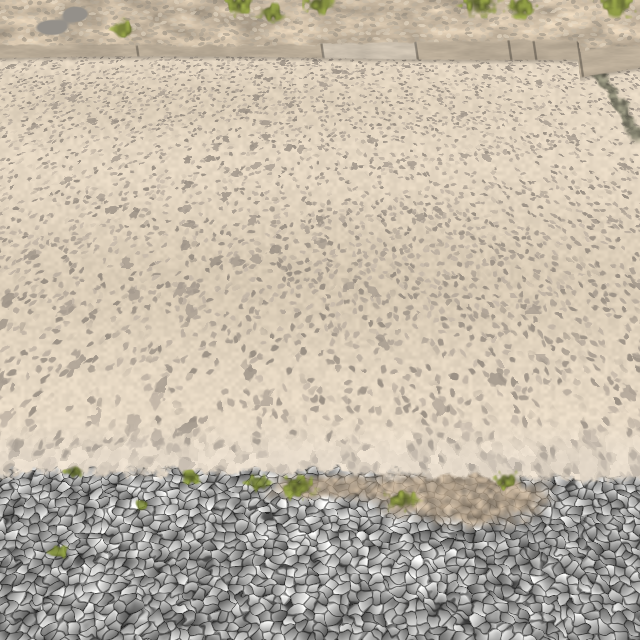
A Shadertoy shader for this texture:

```glsl
#define ROAD_TOP 0.909
#define ROAD_BASE 0.262
#define HORIZON 1.5
#define SPECK_FREQ 78.0
#define GRAVEL_FREQ 62.0
#define CREAM vec3(0.91, 0.855, 0.775)
#define SPECK vec3(0.615, 0.575, 0.53)
#define SOIL vec3(0.80, 0.735, 0.645)
#define STONE vec3(0.69, 0.69, 0.685)
#define CURB vec3(0.73, 0.675, 0.595)
#define GRASS vec3(0.40, 0.45, 0.16)

float hash(vec2 p) { return fract(sin(dot(p, vec2(127.1, 311.7))) * 43758.5453); }
vec2 hash2(vec2 p) { return vec2(hash(p), hash(p + 37.3)); }

float noise(vec2 p) {
    vec2 i = floor(p), f = fract(p);
    f = f * f * (3.0 - 2.0 * f);
    return mix(mix(hash(i), hash(i + vec2(1, 0)), f.x),
               mix(hash(i + vec2(0, 1)), hash(i + vec2(1, 1)), f.x), f.y);
}

float fbm(vec2 p) {
    float sum = 0.0, amp = 0.5;
    for (int i = 0; i < 4; i++) {
        sum += amp * noise(p);
        p = p * 2.03 + 17.1;
        amp *= 0.5;
    }
    return sum / 0.9375;
}

// Cells of tilted pebbles: x = radius, y = gap to neighbour, z = random id, w = facet light
vec4 pebbles(vec2 p) {
    vec2 cell = floor(p), f = fract(p);
    float near = 9.0, next = 9.0, id = 0.0, facet = 0.0;
    for (int j = -1; j <= 1; j++)
    for (int i = -1; i <= 1; i++) {
        vec2 o = vec2(i, j), h = hash2(cell + o);
        vec2 d = o + 0.1 + 0.8 * h - f;
        float a = 6.2832 * hash(cell + o + 71.7);
        vec2 axis = vec2(cos(a), sin(a));
        float r = length(vec2(dot(d, axis) * 0.8, dot(d, vec2(-axis.y, axis.x)) * 1.25));
        if (r < near) {
            next = near;
            near = r;
            id = hash(cell + o + 9.1);
            facet = dot(d, axis);
        } else next = min(next, r);
    }
    return vec4(near, next - near, id, facet);
}

float blob(vec2 p, vec2 center, vec2 radius) {
    vec2 d = (p - center) / radius;
    return exp(-dot(d, d));
}

vec3 roadColor(vec2 uv) {
    float depth = 1.0 / (HORIZON - uv.y);
    vec2 ground = vec2((uv.x - 0.5) * depth, depth);
    vec2 warp = 0.35 * vec2(noise(ground * 190.0), noise(ground * 190.0 + 50.0));
    vec4 fine = pebbles(ground * SPECK_FREQ + warp);
    vec4 coarse = pebbles(ground * SPECK_FREQ * 0.48 + warp + 31.0);
    float patches = fbm(uv * vec2(4.0, 8.0) + 3.0);
    float worn = blob(uv, vec2(0.55, 0.56), vec2(0.8, 0.13))
               + 0.7 * blob(uv, vec2(0.25, 0.84), vec2(0.55, 0.055));
    float density = 0.34 + 0.24 * worn + 0.6 * (patches - 0.5);
    float size = 0.30 + 0.25 * fine.z / max(density, 0.1) * 0.4;
    float mask = smoothstep(size + 0.13, size - 0.13, fine.x) * smoothstep(density + 0.12, density - 0.06, fine.z);
    vec3 col = CREAM * (0.96 + 0.08 * noise(uv * 170.0));
    col = mix(col, col * vec3(0.93, 0.925, 0.91), clamp(worn, 0.0, 1.0));
    col = mix(col, SPECK * (0.92 + 0.35 * hash(vec2(fine.z, 2.0))), mask * 0.88);
    float big = smoothstep(0.44, 0.3, coarse.x) * step(coarse.z, 0.07 + 0.14 * smoothstep(0.5, 0.28, uv.y));
    col = mix(col, SPECK * (0.95 + 2.0 * coarse.z), big * 0.8);
    // Pale broken edge beside the gravel
    float edge = smoothstep(0.36, 0.27, uv.y);
    col = mix(col, vec3(0.92, 0.88, 0.83) * (0.82 + 0.24 * fine.z), edge * 0.55);
    return col;
}

vec3 gravelColor(vec2 uv) {
    float scale = GRAVEL_FREQ * (0.9 + 0.6 * uv.y);
    vec4 g = pebbles(vec2(uv.x - 0.5, uv.y * 1.12) * scale + 0.5 * noise(uv * 90.0));
    float light = 0.78 + 0.38 * g.z + 0.42 * g.w;
    vec3 col = STONE * light * mix(0.48, 1.0, smoothstep(0.0, 0.24, g.y));
    col *= 0.87 + 0.26 * fbm(uv * 9.0);
    float soil = blob(uv, vec2(0.73, 0.225), vec2(0.13, 0.045)) + 0.6 * blob(uv, vec2(0.5, 0.24), vec2(0.12, 0.025));
    vec3 earth = vec3(0.72, 0.64, 0.54) * (0.72 + 0.5 * noise(uv * 120.0));
    return mix(col, earth, smoothstep(0.25, 0.65, soil + 0.5 * (fbm(uv * 45.0) - 0.5)) * 0.8);
}

vec3 vergeColor(vec2 uv) {
    vec4 s = pebbles(uv * vec2(75.0, 120.0));
    vec3 col = SOIL * (0.72 + 0.52 * fbm(uv * vec2(28.0, 60.0)));
    col = mix(col, vec3(0.82, 0.78, 0.71) * (0.65 + 0.5 * s.z), smoothstep(0.42, 0.28, s.x) * 0.5);
    float rocks = blob(uv, vec2(0.081, 0.957), vec2(0.025, 0.012)) + blob(uv, vec2(0.118, 0.978), vec2(0.020, 0.012));
    return mix(col, vec3(0.58, 0.565, 0.54), smoothstep(0.3, 0.5, rocks));
}

vec3 curbColor(vec2 uv) {
    float joints[6] = float[6](0.215, 0.504, 0.651, 0.797, 0.836, 0.905);
    float pale = smoothstep(0.502, 0.506, uv.x) * smoothstep(0.653, 0.649, uv.x);
    vec3 col = mix(CURB, vec3(0.82, 0.78, 0.72), pale * 0.7) * (0.88 + 0.22 * fbm(uv * vec2(30.0, 110.0)));
    for (int i = 0; i < 6; i++)
        col *= 1.0 - 0.3 * smoothstep(0.003, 0.0006, abs(uv.x - joints[i] - 0.15 * (0.92 - uv.y)));
    return col;
}

void mainImage(out vec4 fragColor, in vec2 fragCoord) {
    vec2 uv = fragCoord / iResolution.xy;
    float rough = fbm(uv * 55.0) - 0.5;
    // Road meets gravel along a ragged line
    float base = ROAD_BASE - 0.012 * smoothstep(0.5, 0.9, uv.x) + 0.03 * rough;
    vec3 col = mix(gravelColor(uv), roadColor(uv), smoothstep(base - 0.005, base + 0.005, uv.y));

    // Branching crack at the right
    float crackX = 0.937 + 0.63 * (0.885 - uv.y) + 0.025 * rough;
    float crack = smoothstep(0.016, 0.005, abs(uv.x - crackX)) * smoothstep(0.77, 0.79, uv.y);
    col = mix(col, vec3(0.43, 0.43, 0.36) * (0.7 + 0.7 * noise(uv * 160.0)), crack * 0.85);

    // Curb, with its last slab set lower
    float slab = smoothstep(0.903, 0.907, uv.x);
    float low = mix(ROAD_TOP + 0.003 * sin(uv.x * 6.0), 0.878 + 0.16 * (uv.x - 0.9), slab);
    float high = mix(0.929 + 0.008 * smoothstep(0.4, 0.85, uv.x), 0.921 + 0.08 * (uv.x - 0.9), slab);
    col *= 1.0 - 0.22 * smoothstep(0.008, 0.0, abs(uv.y - low));
    col = mix(col, curbColor(uv), smoothstep(low - 0.002, low + 0.002, uv.y));
    float top = high + 0.008 * rough;
    col = mix(col, vergeColor(uv), smoothstep(top - 0.002, top + 0.002, uv.y));

    // Weeds: position and radius
    vec3 weeds[15] = vec3[15](
        vec3(0.117, 0.263, 0.017), vec3(0.299, 0.255, 0.016), vec3(0.404, 0.246, 0.022),
        vec3(0.465, 0.240, 0.027), vec3(0.627, 0.219, 0.025), vec3(0.792, 0.249, 0.021),
        vec3(0.222, 0.212, 0.012), vec3(0.091, 0.138, 0.016), vec3(0.425, 0.980, 0.022),
        vec3(0.498, 0.994, 0.024), vec3(0.750, 0.994, 0.030), vec3(0.815, 0.989, 0.024),
        vec3(0.963, 0.994, 0.030), vec3(0.194, 0.953, 0.020), vec3(0.375, 0.994, 0.025));
    float leaves = 0.0;
    for (int i = 0; i < 15; i++)
        leaves = max(leaves, blob(uv, weeds[i].xy, weeds[i].z * vec2(1.0, 0.75)));
    float blades = noise(uv * vec2(150.0, 110.0));
    vec3 green = GRASS * (0.65 + 0.85 * blades);
    col = mix(col, green, smoothstep(0.35, 0.75, leaves + 0.6 * (blades - 0.5)) * 0.85);
    fragColor = vec4(clamp(col, 0.0, 1.0), 1.0);
}
```
